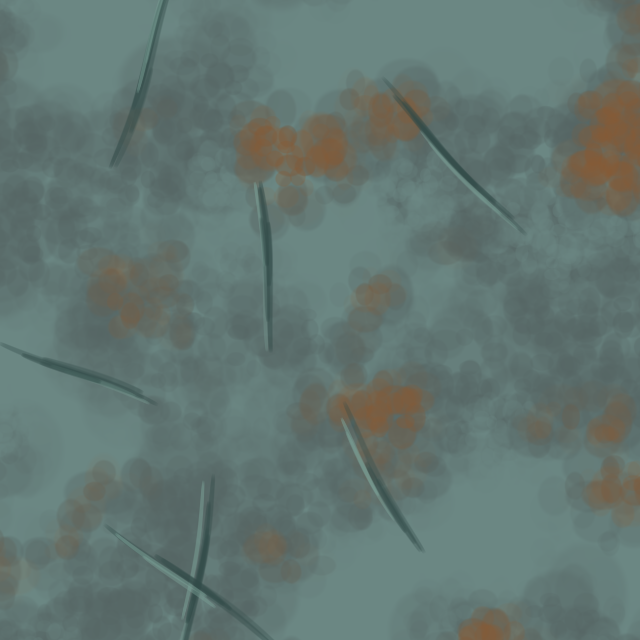
Write a Shadertoy shader that draws this texture.

```glsl
// Weathered teal paint with smoky dabs, rust blotches and tapered scratches

vec3 hash3(vec2 p) {
    vec3 q = fract(p.xyx * vec3(0.1031, 0.1030, 0.0973));
    q += dot(q, q.yxz + 33.33);
    return fract((q.xxy + q.yzz) * q.zyx);
}

float cornerSlope(vec2 cell, vec2 offset) {
    float angle = 6.2832 * hash3(cell + 71.0).x;
    return dot(vec2(cos(angle), sin(angle)), offset);
}

float gradientNoise(vec2 p) {
    vec2 i = floor(p), f = fract(p);
    vec2 u = f * f * f * (f * (f * 6.0 - 15.0) + 10.0);
    vec2 e = vec2(1.0, 0.0);
    return mix(mix(cornerSlope(i, f), cornerSlope(i + e, f - e), u.x),
               mix(cornerSlope(i + e.yx, f - e.yx), cornerSlope(i + 1.0, f - 1.0), u.x), u.y);
}

float cloud(vec2 p) {
    return gradientNoise(p) + 0.5 * gradientNoise(p * 2.1 + 17.3);
}

// Opacity of overlapping round brush dabs, laid where the cloud exceeds the gate
float dabs(vec2 uv, float scale, vec2 cloudScale, float seed, vec2 gate, float alpha) {
    vec2 p = uv * scale + seed * 0.37;
    float clear = 1.0;
    for (int y = -1; y <= 1; y++)
    for (int x = -1; x <= 1; x++) {
        vec2 cell = floor(p) + vec2(x, y);
        vec3 rnd = hash3(cell + seed * 13.0 + scale);
        vec2 centre = cell + rnd.xy;
        float radius = mix(0.4, 0.8, rnd.z);
        float squash = mix(0.82, 1.2, fract(rnd.z * 17.0));
        float dist = length((p - centre) * vec2(squash, 1.0 / squash));
        float shape = 1.0 - smoothstep(radius * 0.78, radius, dist);
        vec2 place = (centre - seed * 0.37) / scale;
        float load = smoothstep(gate.x, gate.y, cloud(place * cloudScale + seed));
        clear *= 1.0 - alpha * load * shape;
    }
    return 1.0 - clear;
}

// Several dark and pale bristle strands, side by side along one slightly bent scratch
vec3 scratch(vec3 col, vec2 p, float angle, float halfLength, float id) {
    vec2 dir = vec2(cos(angle), sin(angle));
    vec2 q = vec2(dot(p, dir), dot(p, vec2(-dir.y, dir.x)));
    for (int s = 0; s < 6; s++) {
        vec3 rnd = hash3(vec2(id * 7.0 + 3.0, float(s) * 5.0 + 1.0));
        bool pale = s == 1 || s == 3;
        float reach = halfLength * (s == 0 ? 1.0 : mix(0.35, 0.7, rnd.x));
        float along = (q.x - (rnd.y - 0.5) * (halfLength - reach) * 2.0) / reach;
        float bend = 0.005 * sin(q.x * 17.0 + id * 2.0);
        float side = (pale ? 0.005 : -0.002) + (rnd.z - 0.5) * 0.010 + along * (rnd.x - 0.5) * 0.006;
        float taper = sqrt(max(1.0 - along * along, 0.0));
        float width = (pale ? 0.0045 : 0.0065) * (0.45 + 0.55 * taper);
        float line = 1.0 - smoothstep(width * 0.45, width, abs(q.y - bend - side));
        line *= smoothstep(0.0, 0.45, taper);
        vec3 ink = pale ? vec3(0.48, 0.63, 0.59) : vec3(0.19, 0.29, 0.28);
        col = mix(col, ink, line * mix(0.3, 0.55, rnd.y));
    }
    return col;
}

void mainImage(out vec4 fragColor, in vec2 fragCoord) {
    vec2 uv = fragCoord / iResolution.y;
    vec3 teal = vec3(0.42, 0.53, 0.515);
    vec3 smoke = vec3(0.33, 0.39, 0.385);
    vec3 col = teal;

    // Smoky dark dabs, from broad to small
    for (int i = 0; i < 4; i++) {
        float scale = 9.0 + 7.0 * float(i);
        col = mix(col, smoke, dabs(uv, scale, vec2(2.7, 3.6), 4.0, vec2(-0.25, 0.2), 0.29));
    }

    // Pale dabs reopening the dark areas
    for (int i = 0; i < 3; i++) {
        float scale = 20.0 + 11.0 * float(i);
        col = mix(col, teal, dabs(uv, scale, vec2(3.2, 3.8), 23.0, vec2(0.1, 0.4), 0.3));
    }

    // Rust blotches, each over a smoky halo
    for (int i = 0; i < 2; i++) {
        float scale = 17.0 + 8.0 * float(i);
        col = mix(col, smoke, dabs(uv, scale, vec2(4.6), 41.0, vec2(0.02, 0.24), 0.32));
    }
    for (int i = 0; i < 3; i++) {
        float scale = 19.0 + 6.0 * float(i);
        col = mix(col, vec3(0.53, 0.35, 0.20),
                  dabs(uv, scale, vec2(4.6), 41.0, vec2(0.14, 0.56), 0.34));
    }

    // Scratches, the last two crossing
    for (int i = 0; i < 7; i++) {
        float id = float(i), spot = min(id, 5.0);
        vec2 centre = vec2(0.12 + 0.76 * fract(0.15 + 0.618 * spot), 1.0 - (spot + 0.5) / 6.0);
        float angle = 1.25 + 1.75 * fract(id * 0.618);
        float halfLength = mix(0.13, 0.2, hash3(vec2(id, 9.0)).x);
        col = scratch(col, uv - centre, angle, halfLength, id);
    }

    fragColor = vec4(col, 1.0);
}
```
